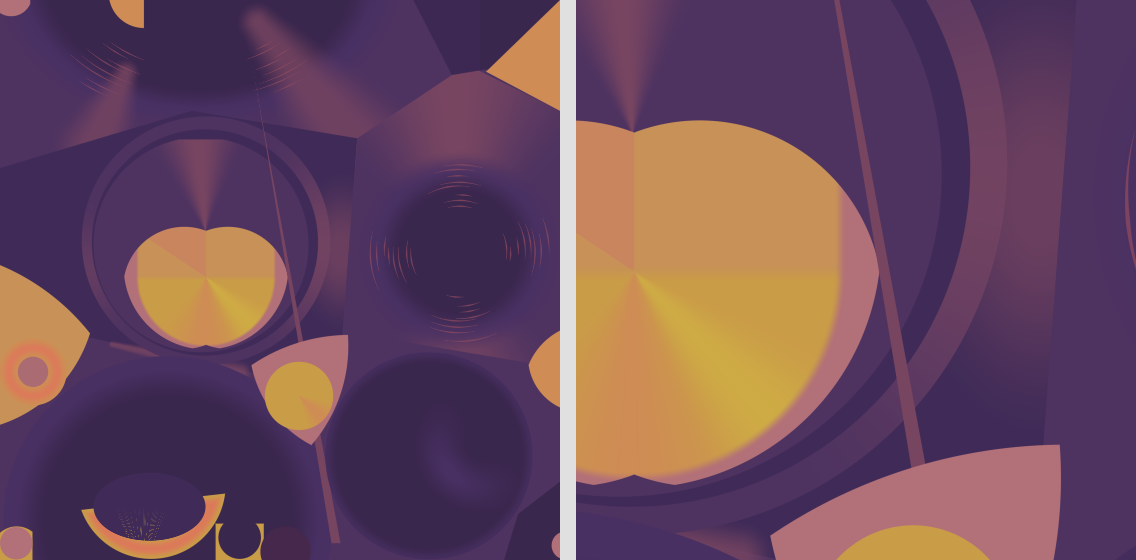
Left: the whole. Right: its middle third, enlarged.
Give the GLSL for this background, as a WebGL 2 fragment shader.

```glsl
#version 300 es
precision highp float;
// Draws a dusky mosaic of curved cells, soft dark discs, amber lenses and fine arc hatching.
uniform vec2 u_resolution;
out vec4 fragColor;

const vec3 violet = vec3(.305, .198, .378), indigo = vec3(.25, .168, .345), night = vec3(.228, .152, .305);
const vec3 haze = vec3(.285, .19, .39), plum = vec3(.47, .27, .38), rose = vec3(.7, .44, .47);
const vec3 ochre = vec3(.79, .61, .28), amber = vec3(.81, .55, .33), sienna = vec3(.86, .48, .35);
vec3 col = violet;
float soft; // half width of a smoothed edge

float hash(float n) { n = fract(n * .1031); n *= n + 33.33; return fract(n * (n + n)); }

// Distances: negative inside; an edge is negative on the right of a -> b
float disc(vec2 p, float x, float y, float r) { return length(p - vec2(x, y)) - r; }
float edge(vec2 p, vec2 a, vec2 b) { vec2 d = normalize(b - a); return dot(p - a, vec2(-d.y, d.x)); }
float fill(float d) { return 1. - smoothstep(-soft, soft, d); }
void paint(vec3 c, float d) { col = mix(col, c, fill(d)); }

// Angular falloff around a direction given in turns
float turn(vec2 v, float a) { return abs(fract(atan(v.y, v.x) / 6.28319 - a + .5) - .5); }
float fan(vec2 v, float a, float w) { return 1. - smoothstep(0., w, turn(v, a)); }

// Soft plum beam that widens from a to b
void beam(vec2 p, vec2 a, vec2 b, float w) {
  vec2 d = b - a;
  float t = clamp(dot(p - a, d) / dot(d, d), 0., 1.);
  col = mix(col, plum, .8 - .8 * smoothstep(.1, 1., length(p - a - d * t) / (w * (.5 + t))));
}

// Tapered concentric strokes between two radii
void hatch(vec2 v, float a, float r0, float r1, float span) {
  for (float i = 0.; i < 8.; i++) {
    float h = hash(i + a * 91.), r = mix(r0, r1, (i + h * .7) / 8.);
    float t = turn(v, a + (h - .5) * span) / (span * (.35 + .65 * hash(i * 7. + a * 40.)));
    if (t < 1.) col = mix(col, vec3(.56, .29, .37), .75 * fill(abs(length(v) - r) - .0013 * (1. - t)));
  }
}

void main() {
  float unit = min(u_resolution.x, u_resolution.y);
  vec2 p = gl_FragCoord.xy / unit;
  soft = .7 / unit;

  // Upper dark bowl with warm beams
  vec2 v = (p - vec2(.355, 1.05)) * vec2(1, 1.3);
  col = mix(col, haze, 1. - smoothstep(.32, .37, length(v)));
  col = mix(col, night, 1. - smoothstep(.27, .325, length(v)));
  beam(p, vec2(.46, .96), vec2(.63, .75), .08);
  beam(p, vec2(.225, .87), vec2(.17, .74), .055);
  hatch(v, .65, .22, .34, .035);
  hatch(v, .84, .2, .32, .035);
  paint(rose, max(disc(p, .02, 1.008, .037), p.x - .054));
  paint(amber, max(disc(p, .257, 1.013, .063), p.x - .257));

  // Indigo cell behind the large ringed disc
  vec2 top = vec2(.638, .753), foot = vec2(.612, .408);
  float cell = max(edge(p, vec2(0, .7), vec2(.241, .772)), edge(p, vec2(.482, .779), top));
  cell = max(cell, max(edge(p, vec2(.443, .336), vec2(.156, .398)), edge(p, top, foot)));
  paint(mix(indigo, plum, .75 - .75 * smoothstep(.01, .09, length((p - vec2(.61, .55)) * vec2(1, .6)))), cell);
  beam(p, vec2(.2, .385), vec2(.43, .335), .015);
  v = p - vec2(.368, .57);
  paint(mix(violet, plum, .85 * fan(v, .99, .17) + .5 * fan(v, .54, .1)), length(v) - .222);
  paint(indigo, disc(p, .366, .567, .202));
  v = p - vec2(.367, .586);
  paint(mix(violet, plum, fan(v, .263, .085)), max(disc(p, .359, .563, .192), p.y - .751));

  // Two-lobed amber fruit with a conic lower half
  v = p - vec2(.368, .505);
  float d = max(disc(vec2(abs(v.x), v.y), .039, -.019, .109), disc(v, 0., .018, .147));
  vec3 upper = mix(vec3(.78, .57, .34), vec3(.79, .52, .37), fill(v.x) * fill(-v.x - v.y * 1.5));
  vec3 lower = mix(mix(ochre, amber, fan(v, .745, .12)), vec3(.81, .67, .27), fan(v, .87, .07));
  vec3 fruit = mix(lower, upper, smoothstep(-.006, .004, v.y));
  paint(mix(fruit, rose, smoothstep(.119, .126, max(length(v * step(v.y, 0.)), abs(v.x)))), d);

  // Right cell with a blurred dark eye
  vec2 left = vec2(.807, .866), peak = vec2(.855, .874), corner = vec2(1, .802);
  cell = max(max(edge(p, foot, top), edge(p, top, left)), edge(p, peak, corner));
  cell = max(cell, edge(p, vec2(.944, .352), foot));
  v = p - vec2(.82, .55);
  vec3 eye = mix(violet, plum, fan(v, .255, .14) + .8 * fan(v, .76, .12));
  eye = mix(eye, haze, .9 - .9 * smoothstep(.14, .185, length(v)));
  paint(mix(eye, night, 1. - smoothstep(.105, .15, length(v))), cell);
  for (float k = 0.; k < 4.; k++) hatch(v, k * .25 + .01, .08, .165, .055);

  // Upper right wedge and amber corner
  cell = max(edge(p, left, vec2(.738, 1)), edge(p, peak, left));
  paint(mix(indigo, night, .6 + .4 * fill(.857 - p.x)), cell);
  vec2 tip = vec2(.868, .872);
  paint(amber, max(edge(p, corner, tip), edge(p, tip, vec2(1))));

  // Lower domes with hazy rims, a plum sliver and a crescent cloud
  d = disc(p, .3, .07, .294);
  paint(mix(night, haze, smoothstep(-.075, -.015, d)), d);
  cell = max(edge(p, vec2(.592, .03), vec2(.562, .212)), edge(p, vec2(.573, .219), vec2(.608, .03)));
  paint(plum, max(cell, .03 - p.y));
  d = disc(p, .766, .186, .185);
  v = p - vec2(.86, .206);
  float cloud = fan(v, .62, .3) * (1. - smoothstep(0., .05, abs(length(v) - .075)));
  paint(mix(night, haze, max(cloud, .7 * smoothstep(-.02, 0., d))), d);

  // Amber and rose lenses holding small discs
  paint(vec3(.78, .57, .34), max(disc(p, -.156, .154, .404), disc(p, -.078, .479, .25)));
  d = disc(p, .059, .336, 0.);
  vec3 ring = mix(amber, sienna, 1. - smoothstep(0., .016, abs(d - .043)));
  paint(mix(ring, rose * .95, fill(d - .027)), d - .06);
  cell = max(disc(p, .625, .089, .313), disc(p, .651, .388, .206));
  paint(rose, max(cell, disc(p, .352, .382, .27)));
  v = p - vec2(.534, .293);
  paint(mix(ochre, amber, fan(v, .88, .1)), length(v) - .061);
  paint(amber, max(disc(p, 1.055, .303, .12), disc(p, 1.042, .362, .099)));

  // Glowing crescent with fine rays
  d = max(disc(p, .27, .135, .133), edge(p, vec2(.15, .09), vec2(.37, .115)));
  paint(mix(ochre, sienna, 1. - smoothstep(.002, .018, abs(d + .018))), d);
  v = p - vec2(.255, -.02);
  float ray = v.x / v.y * 45.;
  float streak = step(.45, hash(floor(ray) + 80.)) * smoothstep(.25, 0., abs(fract(ray) - .5)) * step(abs(ray), 20.);
  d = length((p - vec2(.267, .095)) * vec2(1, 1.65)) - .1;
  paint(mix(indigo, ochre, .5 * streak * smoothstep(.1, .04, p.y)), d);

  // Small pieces along the lower edge
  paint(ochre, max(disc(p, .03, .015, .045), p.x - .058));
  paint(rose, disc(p, .029, .03, .029));
  paint(ochre, max(abs(p.x - .428) - .043, p.y - .065));
  paint(night, disc(p, .428, .04, .038));
  paint(vec3(.27, .155, .295), disc(p, .51, .015, .045));
  vec2 bend = vec2(.925, .082);
  paint(night, max(edge(p, vec2(.9, 0), bend), edge(p, bend, vec2(1, .14))));
  paint(rose, disc(p, 1.01, .026, .025));
  fragColor = vec4(col, 1);
}
```
